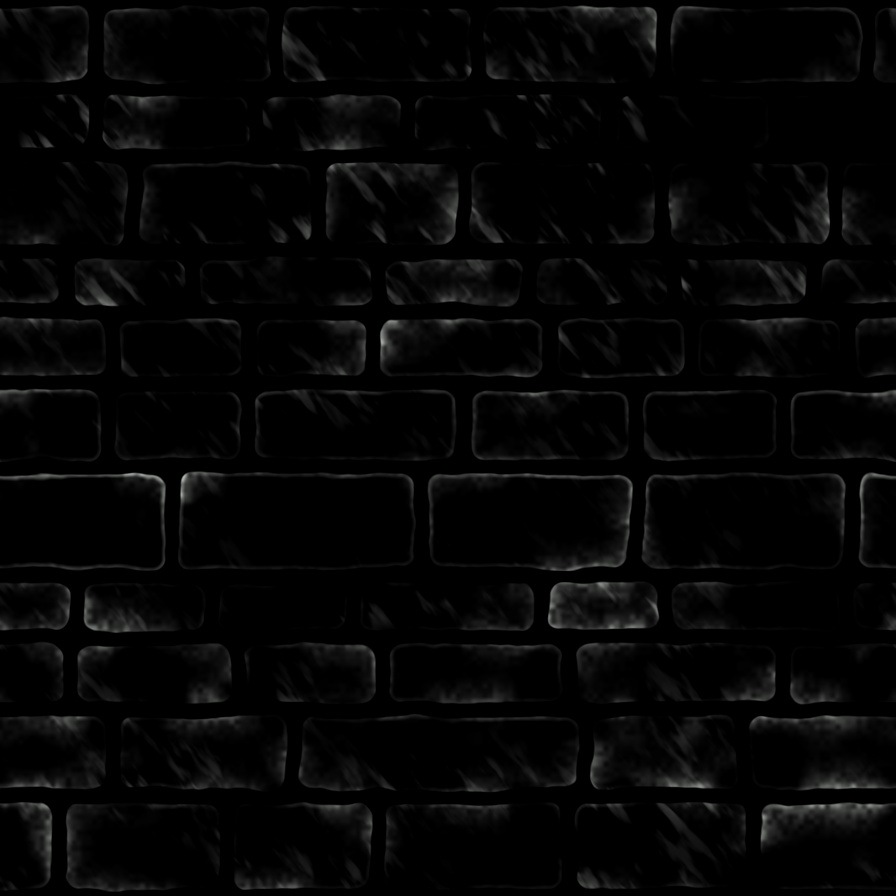
Reproduce this texture map procedurally as a Shadertoy shader.

```glsl
// Dark worn brick wall: eleven uneven courses with faint grey rims, scuffs and grit.

#define JITTER 0.40        // joint shift, in brick lengths
#define MORTAR 0.0070      // half width of the joints
#define CORNER 0.0150      // corner radius of a brick
#define WOBBLE 0.0090      // unevenness of the brick outline
#define RIM_WIDTH 0.0060   // width of the bright outline
#define RIM_LEVEL 0.42
#define SCUFF_DEPTH 0.0130 // reach of scuffs from the edge
#define SCUFF_LEVEL 0.50
#define GRIT_LEVEL 0.30
#define SEED 17.0
#define TINT vec3(0.97, 1.0, 0.97)

const int COURSES = 11;
// Per course, from the top: upper bound, brick count, joint offset, rim strength.
const float TOP[12] = float[12](0.0, 0.099, 0.173, 0.281, 0.348, 0.428,
                                0.521, 0.643, 0.712, 0.792, 0.889, 1.0);
const float COUNT[11] = float[11](5.0, 5.0, 5.0, 6.0, 6.0, 5.0, 4.0, 6.0, 5.0, 4.0, 5.0);
const float OFFSET[11] = float[11](0.133, 0.08, 0.123, 0.078, -0.052, 0.095,
                                   0.19, 0.082, 0.046, 0.112, 0.052);
const float RIM[11] = float[11](0.35, 0.1, 0.25, 0.15, 0.5, 0.45, 1.0, 0.2, 0.25, 0.4, 0.3);

float hash(vec2 p) {
    vec3 q = fract(p.xyx * 0.1031);
    q += dot(q, q.yzx + 33.33);
    return fract((q.x + q.y) * q.z);
}

// Value noise that tiles over the unit square.
float noise(vec2 p, vec2 freq) {
    p *= freq;
    vec2 i = floor(p), f = fract(p);
    f = f * f * (3.0 - 2.0 * f);
    vec2 a = mod(i, freq), b = mod(i + 1.0, freq);
    return mix(mix(hash(a), hash(vec2(b.x, a.y)), f.x),
               mix(hash(vec2(a.x, b.y)), hash(b), f.x), f.y);
}

float fbm(vec2 p, vec2 freq) {
    float sum = 0.0, amp = 0.5;
    for (int i = 0; i < 3; i++) {
        sum += amp * noise(p, freq);
        freq *= 2.0;
        amp *= 0.5;
    }
    return sum / 0.875;
}

float jointX(int course, float i) {
    float n = COUNT[course];
    float shift = hash(vec2(mod(i, n), float(course)) + SEED) - 0.5;
    return OFFSET[course] + (i + JITTER * shift) / n;
}

float roundedBox(vec2 p, vec2 halfSize, float radius) {
    vec2 q = abs(p) - halfSize + radius;
    return length(max(q, 0.0)) + min(max(q.x, q.y), 0.0) - radius;
}

void mainImage(out vec4 fragColor, in vec2 fragCoord) {
    vec2 p = fract(fragCoord / iResolution.y);
    p.y = 1.0 - p.y;

    // Find the course and the brick
    int course = 0;
    for (int i = 1; i < COURSES; i++) {
        if (p.y >= TOP[i]) course = i;
    }
    float brick = floor((p.x - OFFSET[course]) * COUNT[course]);
    if (p.x < jointX(course, brick)) brick -= 1.0;
    else if (p.x >= jointX(course, brick + 1.0)) brick += 1.0;

    vec2 lower = vec2(jointX(course, brick), TOP[course]);
    vec2 upper = vec2(jointX(course, brick + 1.0), TOP[course + 1]);
    vec2 halfSize = 0.5 * (upper - lower) - MORTAR;
    vec2 id = vec2(mod(brick, COUNT[course]), float(course));

    // Depth below the uneven outline
    vec2 warp = vec2(fbm(p, vec2(24.0)), fbm(p + 0.37, vec2(24.0))) - 0.5;
    vec2 local = p + WOBBLE * warp - 0.5 * (lower + upper);
    float depth = -roundedBox(local, halfSize, CORNER);
    float inside = smoothstep(0.0, 0.0025, depth);
    float edge = exp(-max(depth, 0.0) / SCUFF_DEPTH);
    float fine = noise(p, vec2(170.0));
    float rimStrength = RIM[course];

    // Broken outline, brightest along the top
    float line = 1.0 - smoothstep(0.35 * RIM_WIDTH, 1.2 * RIM_WIDTH, depth);
    float broken = smoothstep(0.4, 0.7, fbm(p + 0.61, vec2(20.0)));
    broken = mix(broken, 1.0, 0.55 * rimStrength);
    float topLight = mix(1.0, 0.5, smoothstep(-1.0, 0.6, local.y / halfSize.y));
    float rim = line * broken * topLight * (0.65 + 0.5 * fine);
    rim *= rimStrength * mix(0.5, 1.2, hash(id + 41.0));

    // Soft scuffs close to the edges
    float scuff = smoothstep(0.5, 0.8, fbm(p + 0.23, vec2(13.0))) * edge;
    scuff *= (0.35 + 0.8 * fine) * mix(0.3, 1.3, hash(id + 73.0));

    // Slanted grit gathered in patches
    float streaks = fbm(vec2(p.x, p.y - p.x), vec2(38.0, 56.0));
    float patches = smoothstep(0.42, 0.68, fbm(p + 0.79, vec2(9.0)));
    float grit = smoothstep(0.55, 0.83, streaks) * patches * mix(0.35, 1.0, edge);
    grit *= (1.0 - 0.75 * rimStrength) * mix(0.5, 1.5, hash(id + 97.0));

    float level = inside * (RIM_LEVEL * rim + SCUFF_LEVEL * scuff + GRIT_LEVEL * grit);
    fragColor = vec4(TINT * max(level - 0.012, 0.0), 1.0);
}
```
